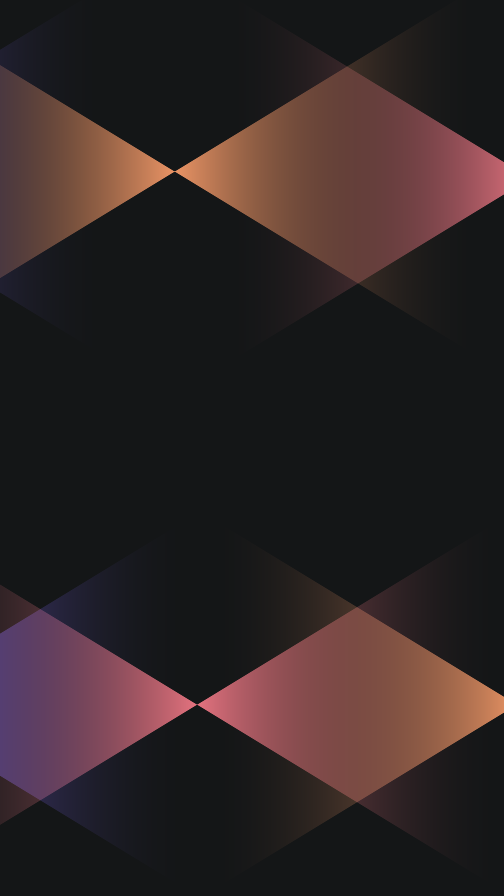
A WebGL 2 fragment shader for this background:

```glsl
#version 300 es
precision highp float;
// Two rows of glowing triangular beams that cross and fade on a charcoal field.

uniform vec2 u_resolution;
out vec4 outColor;

const vec3 CHARCOAL = vec3(0.078, 0.086, 0.090);
const vec3 ORANGE = vec3(0.920, 0.580, 0.395);
const vec3 PINK = vec3(0.895, 0.450, 0.500);
const vec3 VIOLET = vec3(0.430, 0.355, 0.830);

const float SLOPE = 0.61;    // half-height gained per unit of beam length
const float REACH = 0.341;   // beam length, in canvas heights
const float FALLOFF = 1.9;

// Light of one wedge that opens from its apex towards side (-1 left, +1 right).
vec3 beam(vec2 p, vec2 apex, float side, vec3 color, float pixel) {
    vec2 d = p - apex;
    float along = d.x * side;
    float inside = (SLOPE * along - abs(d.y)) / length(vec2(SLOPE, 1.0));
    float mask = smoothstep(-0.5 * pixel, 0.5 * pixel, inside);
    float fade = pow(clamp(1.0 - along / REACH, 0.0, 1.0), FALLOFF);
    return (color - CHARCOAL) * mask * fade;
}

// A double beam from the centre, met by one beam from each outer side.
vec3 beamRow(vec2 p, vec2 centre, vec2 left, vec2 right,
             vec3 centreColor, vec3 rightColor, float pixel) {
    return beam(p, centre, -1.0, centreColor, pixel)
         + beam(p, centre, 1.0, centreColor, pixel)
         + beam(p, left, 1.0, VIOLET, pixel)
         + beam(p, right, -1.0, rightColor, pixel);
}

void main() {
    // Canvas heights, origin at the lower left
    vec2 p = gl_FragCoord.xy / u_resolution.y;
    float pixel = 1.0 / u_resolution.y;

    vec3 color = CHARCOAL;

    // Upper row
    color += beamRow(p, vec2(0.195, 0.8085), vec2(-0.222, 0.809),
                     vec2(0.592, 0.801), ORANGE, PINK, pixel);

    // Lower row
    color += beamRow(p, vec2(0.220, 0.2135), vec2(-0.130, 0.2135),
                     vec2(0.577, 0.2135), PINK, ORANGE, pixel);

    outColor = vec4(clamp(color, 0.0, 1.0), 1.0);
}
```
